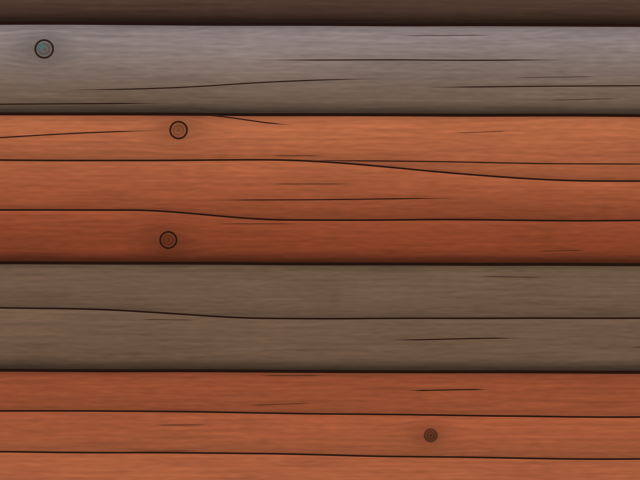
Write a Shadertoy shader that draws this texture.

```glsl
#define ASPECT 1.3333
#define JOINT_WIDTH 0.0030
#define SEAM_WIDTH 0.0017
#define CHECK_WIDTH 0.0013
#define WAVER 0.0035
#define GRAIN 0.13
#define MOTTLE 0.10
#define HAIRLINES 16
#define INK vec3(0.13, 0.07, 0.05)
#define GLINT vec3(0.25, 0.47, 0.46)

// Boards from bottom to top: joint heights, then lower and upper colours
const float joints[6] = float[](-0.03, 0.2265, 0.4505, 0.7610, 0.9490, 1.06);
const vec3 lowTone[5] = vec3[](vec3(0.66, 0.37, 0.24), vec3(0.41, 0.32, 0.25),
    vec3(0.51, 0.245, 0.15), vec3(0.42, 0.34, 0.28), vec3(0.27, 0.19, 0.15));
const vec3 highTone[5] = vec3[](vec3(0.58, 0.30, 0.19), vec3(0.43, 0.34, 0.27),
    vec3(0.70, 0.405, 0.265), vec3(0.56, 0.51, 0.50), vec3(0.38, 0.29, 0.24));

// Full seams: left height, right height, start and end of the bend
const vec4 seams[5] = vec4[](vec4(0.667, 0.622, 0.40, 0.95), vec4(0.563, 0.541, 0.20, 0.45),
    vec4(0.359, 0.337, 0.08, 0.42), vec4(0.144, 0.131, 0.05, 1.0), vec4(0.058, 0.044, 0.10, 1.0));

// Drying checks: start x, end x, start y, end y
const vec4 checks[10] = vec4[](vec4(0.37, 0.92, 0.875, 0.875), vec4(0.08, 0.62, 0.812, 0.836),
    vec4(0.64, 1.10, 0.819, 0.822), vec4(-0.10, 0.27, 0.783, 0.784),
    vec4(-0.15, 0.27, 0.707, 0.728), vec4(0.30, 0.46, 0.761, 0.741),
    vec4(0.40, 1.15, 0.665, 0.658), vec4(0.31, 0.73, 0.583, 0.587),
    vec4(0.60, 0.82, 0.292, 0.295), vec4(0.63, 0.77, 0.186, 0.188));

// Knots: centre and radius
const vec3 knots[4] = vec3[](vec3(0.069, 0.898, 0.0185), vec3(0.279, 0.729, 0.0175),
    vec3(0.263, 0.500, 0.0170), vec3(0.673, 0.093, 0.0130));

vec2 hash2(vec2 p) {
    p = vec2(dot(p, vec2(127.1, 311.7)), dot(p, vec2(269.5, 183.3)));
    return fract(sin(p) * 43758.55);
}

float gradientNoise(vec2 p) {
    vec2 i = floor(p), f = fract(p), u = f * f * (3.0 - 2.0 * f), e = vec2(1, 0);
    float a = dot(hash2(i) * 2.0 - 1.0, f);
    float b = dot(hash2(i + e) * 2.0 - 1.0, f - e);
    float c = dot(hash2(i + e.yx) * 2.0 - 1.0, f - e.yx);
    float d = dot(hash2(i + 1.0) * 2.0 - 1.0, f - 1.0);
    return mix(mix(a, b, u.x), mix(c, d, u.x), u.y);
}

float stroke(float d, float halfWidth) {
    float aa = 0.8 / iResolution.y;
    return 1.0 - smoothstep(halfWidth - aa, halfWidth + aa, abs(d));
}

float waver(float x, float id) {
    return WAVER * gradientNoise(vec2(x * 5.0, id * 7.3 + 0.5));
}

float jointHeight(int i, float x) {
    return joints[i] - 0.004 * (x - 0.5) + 0.5 * waver(x, float(i) + 40.0);
}

// Tapered crack running from (c.x, c.z) to (c.y, c.w)
float crack(vec2 p, vec4 c, float id) {
    float t = (p.x - c.x) / (c.y - c.x);
    float taper = smoothstep(0.0, 0.25, t) * smoothstep(1.0, 0.75, t);
    float y = mix(c.z, c.w, smoothstep(0.0, 1.0, t)) + waver(p.x, id);
    return stroke(p.y - y, CHECK_WIDTH * (0.4 + 0.6 * taper)) * taper;
}

void mainImage(out vec4 fragColor, in vec2 fragCoord) {
    vec2 p = fragCoord / iResolution.xy;

    // Board body, rounded by shadow at both edges
    int board = 0;
    for (int i = 1; i < 5; i++) if (p.y > jointHeight(i, p.x)) board = i;
    float below = p.y - jointHeight(board, p.x);
    float above = jointHeight(board + 1, p.x) - p.y;
    vec3 col = mix(lowTone[board], highTone[board], smoothstep(0.0, 1.0, below / (below + above)));
    col *= 1.0 - 0.48 * exp(-pow(below / 0.018, 2.0));
    col *= 1.0 - 0.30 * exp(-above / 0.008);
    float ink = max(stroke(below, JOINT_WIDTH), stroke(above, JOINT_WIDTH));

    // Seams, with a shaded lip above and a lit one below
    for (int i = 0; i < 5; i++) {
        vec4 s = seams[i];
        float d = p.y - mix(s.x, s.y, smoothstep(s.z, s.w, p.x)) - waver(p.x, float(i));
        col *= d > 0.0 ? 1.0 - 0.15 * exp(-d / 0.016) : 1.0 + 0.07 * exp(d / 0.025);
        ink = max(ink, 0.95 * stroke(d, SEAM_WIDTH));
    }

    // Checks, then faint scattered hairlines
    for (int i = 0; i < 10; i++) ink = max(ink, 0.85 * crack(p, checks[i], float(i) + 10.0));
    for (int i = 0; i < HAIRLINES; i++) {
        float id = float(i);
        vec2 start = hash2(vec2(id, 3.7)), size = hash2(vec2(id, 9.1));
        float y = (id + start.y) / float(HAIRLINES);
        vec4 c = vec4(start.x, start.x + 0.06 + 0.12 * size.x, y, y + 0.008 * (size.y - 0.5));
        ink = max(ink, 0.4 * crack(p, c, id + 60.0));
    }

    // Knots, which also bend the grain around them
    vec2 grainPos = p;
    for (int i = 0; i < 4; i++) {
        vec3 k = knots[i];
        vec2 d = (p - k.xy) * vec2(ASPECT, 1.0);
        float r = length(d) / k.z;
        float halo = exp(-dot(d, d * vec2(0.35, 1.0)) / (k.z * k.z * 4.0));
        float core = 1.0 - smoothstep(0.8, 1.1, r);
        float crisp = smoothstep(0.012, 0.016, k.z);
        grainPos.y -= 0.6 * d.y * halo;
        col *= 1.0 - 0.16 * halo - core * (0.12 + 0.2 * (1.0 - crisp) + 0.06 * sin(r * 14.0));
        if (i == 0) col = mix(col, GLINT, 0.7 * exp(-pow(length(d / k.z - vec2(-0.35, 0.25)) / 0.4, 2.0)));
        ink = max(ink, mix(0.35, 0.9, crisp) * stroke((r - 1.0) * k.z, SEAM_WIDTH));
    }

    // Fine grain and broad weathering
    float grain = gradientNoise(grainPos * vec2(9.0, 150.0))
        + 0.7 * gradientNoise(grainPos * vec2(45.0, 190.0) + 17.0);
    float mottle = gradientNoise(grainPos * vec2(3.0, 11.0) + 5.0);
    col *= 1.0 + GRAIN * grain + MOTTLE * mottle;

    fragColor = vec4(mix(col, INK, ink), 1.0);
}
```
